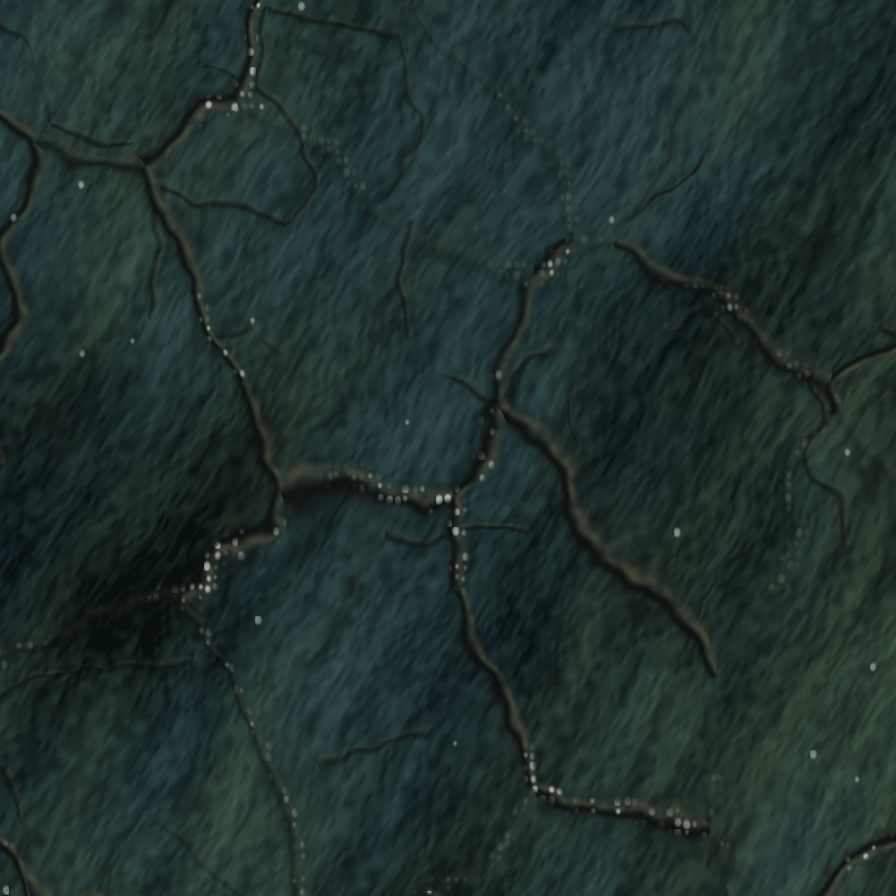
Write a WebGL 2 fragment shader that draws this texture.

```glsl
#version 300 es
precision highp float;

uniform vec2 u_resolution;
out vec4 fragColor;

#define VEIN_CELLS vec2(3.4, 2.6)
#define HAIR_CELLS vec2(6.3, 5.2)
#define WARP 0.13
#define FIBRE_ANGLE 1.07
#define BROAD_CONTRAST 1.15
#define FIBRE_CONTRAST 0.55
#define GRAIN_CONTRAST 0.42
#define STONE_DARK vec3(0.045, 0.080, 0.080)
#define STONE_LIGHT vec3(0.220, 0.315, 0.275)
#define VEIN_RIM vec3(0.270, 0.285, 0.225)
#define VEIN_CORE vec3(0.045, 0.055, 0.048)
#define FLECK_COLOR vec3(0.720, 0.760, 0.740)

float hash(vec2 p) {
  vec3 a = fract(p.xyx * 0.1031);
  a += dot(a, a.yzx + 33.33);
  return fract((a.x + a.y) * a.z);
}

vec2 hash2(vec2 p) {
  return vec2(hash(p + 11.3), hash(p + 57.7));
}

float noise(vec2 p) {
  vec2 i = floor(p), f = fract(p);
  f = f * f * (3.0 - 2.0 * f);
  vec2 e = vec2(0.0, 1.0);
  return mix(mix(hash(i), hash(i + e.yx), f.x),
             mix(hash(i + e.xy), hash(i + e.yy), f.x), f.y);
}

float fbm(vec2 p) {
  float sum = 0.0, amp = 0.52;
  for (int i = 0; i < 4; i++) {
    sum += amp * noise(p);
    p = p * 2.03 + 19.1;
    amp *= 0.5;
  }
  return sum;
}

// Cellular border: x = signed distance, y = random value of that border
vec2 crack(vec2 p) {
  vec2 cell = floor(p), f = fract(p);
  vec2 homeCell = vec2(0.0), home = vec2(0.0);
  float nearest = 9.0;
  for (int y = -1; y <= 1; y++)
    for (int x = -1; x <= 1; x++) {
      vec2 g = vec2(x, y);
      vec2 r = g + 0.1 + 0.8 * hash2(cell + g) - f;
      if (dot(r, r) < nearest) {
        nearest = dot(r, r);
        home = r;
        homeCell = g;
      }
    }
  vec2 border = vec2(9.0, 0.0);
  for (int y = -2; y <= 2; y++)
    for (int x = -2; x <= 2; x++) {
      vec2 g = homeCell + vec2(x, y);
      vec2 r = g + 0.1 + 0.8 * hash2(cell + g) - f;
      vec2 gap = r - home;
      if (dot(gap, gap) < 0.0001) continue;
      vec2 n = normalize(gap);
      float d = dot(0.5 * (home + r), n);
      if (d < abs(border.x)) {
        float side = n.x + 0.3 * n.y < 0.0 ? -1.0 : 1.0;
        border = vec2(d * side, hash(2.0 * cell + homeCell + g + 5.0));
      }
    }
  return border;
}

float band(float d, float width) {
  return exp(-d * d / (width * width));
}

// Small crystals: x = coverage, y = random value of the crystal
vec2 fleck(vec2 p, float px) {
  vec2 grid = vec2(105.0, 80.0);
  vec2 q = p * grid, id = floor(q);
  vec2 r = fract(q) - mix(vec2(0.32), vec2(0.68), hash2(id));
  float radius = mix(0.16, 0.42, hash(id + 3.7));
  float soft = 0.12 + px * 60.0;
  return vec2(1.0 - smoothstep(radius - soft, radius + soft, length(r)), hash(id + 71.0));
}

void main() {
  float px = 1.0 / u_resolution.y;
  vec2 p = gl_FragCoord.xy * px;
  vec2 warp = vec2(fbm(p * 6.0), fbm(p * 6.0 + 37.0)) - 0.5;
  vec2 q = p + WARP * warp;

  // Slanted fibres over broad clouds
  float c = cos(FIBRE_ANGLE), s = sin(FIBRE_ANGLE);
  vec2 bent = p + 0.04 * warp;
  vec2 fibre = vec2(dot(bent, vec2(s, -c)), dot(bent, vec2(c, s)));
  float broad = fbm(fibre * vec2(5.0, 2.6) + 4.0);
  float strands = 0.55 * noise(fibre * vec2(95.0, 9.0)) + 0.45 * noise(fibre * vec2(38.0, 5.0) + 9.0);
  float grain = noise(fibre * vec2(210.0, 75.0));
  float tone = 0.46 + BROAD_CONTRAST * (broad - 0.5)
             + FIBRE_CONTRAST * (strands - 0.5) + GRAIN_CONTRAST * (grain - 0.5);
  vec3 color = mix(STONE_DARK, STONE_LIGHT, clamp(tone, -0.1, 1.15));
  float hue = smoothstep(0.3, 0.7, fbm(fibre * vec2(6.0, 2.0) + 61.0));
  color *= mix(vec3(0.88, 0.95, 1.10), vec3(1.10, 1.03, 0.90), hue);

  // Hairline cracks
  vec2 hair = crack(q * HAIR_CELLS + 23.0);
  float hairD = hair.x / HAIR_CELLS.x;
  float hairOn = smoothstep(0.62, 0.85, hair.y) * smoothstep(0.3, 0.6, noise(p * 9.0));
  color = mix(color, VEIN_RIM, 0.35 * hairOn * band(hairD + 0.002, 0.003) * (0.4 + grain));
  color = mix(color, VEIN_CORE, 0.55 * hairOn * band(hairD - 0.002, 0.003));

  // Main veins: lit rim beside a dark core
  vec2 vein = crack(q * VEIN_CELLS + 8.0);
  float d = vein.x / VEIN_CELLS.x;
  float veinOn = mix(0.2, 1.0, smoothstep(0.15, 0.65, vein.y));
  float rough = noise(p * 110.0);
  float rim = band(d + 0.004, 0.0055) * (0.3 + 0.9 * rough);
  color = mix(color, VEIN_CORE, 0.35 * veinOn * band(d, 0.014));
  color = mix(color, VEIN_RIM, clamp(0.85 * veinOn * rim, 0.0, 1.0));
  color = mix(color, VEIN_CORE, 0.8 * veinOn * band(d - 0.004, 0.0045));

  // Pale crystals gathered along the veins, with rare strays
  vec2 crystal = fleck(p + 0.004 * warp, px);
  float cluster = smoothstep(0.48, 0.68, noise(p * 8.0 + 41.0)) * veinOn;
  float along = cluster * band(d + 0.003, 0.0075) * smoothstep(0.3, 0.65, crystal.y);
  float stray = 0.7 * step(0.9975, crystal.y);
  color = mix(color, FLECK_COLOR, crystal.x * max(along, stray) * (0.65 + 0.35 * rough));

  fragColor = vec4(clamp(color, 0.0, 1.0), 1.0);
}
```
